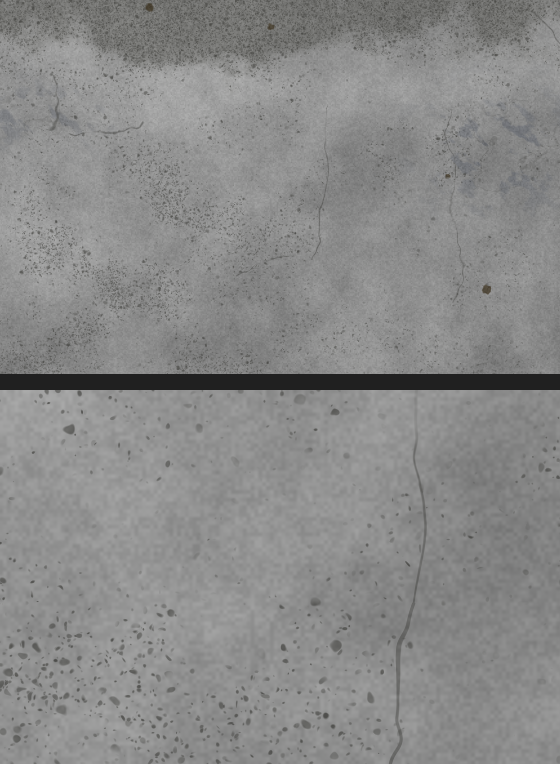
Top: the whole. Bottom: its middle third, enlarged.
This texture is drawn by a WebGL 1 fragment shader. Its source:

```glsl
precision highp float;
uniform vec2 u_resolution;

const vec3 CEMENT = vec3(0.592, 0.593, 0.592);
const vec3 GRIME = vec3(0.37, 0.37, 0.355);
const vec3 SPECK = vec3(0.25, 0.25, 0.235);
const vec3 BLUE_STAIN = vec3(0.40, 0.415, 0.445);
const vec3 CRACK = vec3(0.33, 0.33, 0.32);
const vec3 RUST = vec3(0.27, 0.235, 0.17);

float hash(vec2 p) {
  vec3 q = fract(p.xyx * vec3(0.1031, 0.1030, 0.0973));
  q += dot(q, q.yzx + 33.33);
  return fract((q.x + q.y) * q.z);
}

float noise(vec2 p) {
  vec2 i = floor(p), f = fract(p);
  f = f * f * (3.0 - 2.0 * f);
  float low = mix(hash(i), hash(i + vec2(1.0, 0.0)), f.x);
  float high = mix(hash(i + vec2(0.0, 1.0)), hash(i + 1.0), f.x);
  return mix(low, high, f.y);
}

float fbm(vec2 p) {
  float sum = 0.0, amp = 0.5;
  for (int i = 0; i < 5; i++) {
    sum += amp * noise(p);
    p = mat2(1.6, 1.2, -1.2, 1.6) * p + 11.7;
    amp *= 0.5;
  }
  return sum / 0.97;
}

vec2 wobble(vec2 p, float scale, float amount) {
  return (vec2(noise(p * scale), noise(p * scale + 47.3)) - 0.5) * amount;
}

mat2 turn(float a) {
  return mat2(cos(a), sin(a), -sin(a), cos(a));
}

float blob(vec2 p, vec2 center, vec2 size) {
  vec2 d = (p - center) / size;
  return exp(-dot(d, d));
}

float disc(vec2 p, vec2 center, float radius, float px) {
  return 1.0 - smoothstep(-px, px, length(p - center) - radius);
}

// One randomly placed dot per grid cell, kept with the given probability
float specks(vec2 p, float scale, float density, float px) {
  vec2 q = p * scale, id = floor(q);
  float size = hash(id + 5.1 + scale);
  vec2 center = mix(vec2(0.33), vec2(0.67), vec2(hash(id + scale), hash(id + 91.7)));
  float soft = max(px * scale, 0.08);
  float dotMask = disc(fract(q), center, mix(0.13, 0.33, size * size), soft);
  float kept = smoothstep(0.0, 0.08, density - hash(id + 31.0 + scale));
  return dotMask * kept * mix(0.45, 1.0, hash(id + 63.0));
}

// Ragged line that thins out along its length
float crack(vec2 p, vec2 a, vec2 b, float width, float px) {
  vec2 ab = b - a;
  float t = clamp(dot(p - a, ab) / dot(ab, ab), 0.0, 1.0);
  float w = width * mix(0.3, 1.5, noise(p * 28.0));
  float line = 1.0 - smoothstep(w - px, w + px, length(p - a - ab * t));
  return line * smoothstep(0.2, 0.65, noise(p * 17.0 + 3.0) + 0.15);
}

void main() {
  float px = 1.0 / u_resolution.y;
  vec2 p = gl_FragCoord.xy * px;
  float cloud = fbm(p * 3.2 + 4.0), mottle = fbm(p * 13.0 + 20.0);

  // Broad light and dark areas of the cement
  float tone = 0.20 * (cloud - 0.5) + 0.11 * (mottle - 0.5);
  tone += 0.045 * blob(p, vec2(0.55, 0.72), vec2(0.25, 0.1));
  tone += 0.04 * blob(p, vec2(0.84, 0.58), vec2(0.06, 0.1));
  tone += 0.03 * blob(p, vec2(1.0, 0.73), vec2(0.4, 0.07));
  tone -= 0.07 * blob(p, vec2(1.37, 0.6), vec2(0.25, 0.16));
  tone -= 0.055 * blob(p, vec2(0.98, 0.52), vec2(0.13, 0.1));
  tone -= 0.05 * blob(p, vec2(0.05, 0.68), vec2(0.22, 0.12));
  tone -= 0.045 * (1.0 - smoothstep(0.0, 0.3, p.y));
  vec3 color = CEMENT + tone;

  // Ragged grime hanging from the top edge
  float band = smoothstep(0.76, 1.0, p.y) * (1.0 - 0.4 * smoothstep(1.3, 1.5, p.x));
  band += 0.45 * blob(p, vec2(0.33, 0.87), vec2(0.12, 0.08));
  band += 0.45 * blob(p, vec2(0.67, 0.9), vec2(0.17, 0.08));
  band -= 0.35 * blob(p, vec2(0.19, 0.91), vec2(0.06, 0.1));
  float grime = smoothstep(0.2, 1.0, band + 1.3 * (mottle - 0.5) + 0.6 * (cloud - 0.5));
  color = mix(color, GRIME, 0.58 * grime);

  // Speck clusters, thickest in the grime and at the lower left
  float cluster = blob(p, vec2(0.27, 0.27), vec2(0.22, 0.17));
  cluster += 0.8 * blob(p, vec2(0.5, 0.45), vec2(0.25, 0.13));
  cluster += 0.8 * blob(p, vec2(0.3, 0.02), vec2(0.45, 0.13));
  cluster += 0.6 * blob(p, vec2(1.07, 0.6), vec2(0.12, 0.12));
  cluster += 0.7 * blob(p, vec2(0.76, 0.74), vec2(0.07, 0.05));
  float patches = smoothstep(0.38, 0.72, fbm(p * 9.0 + 70.0));
  float density = 0.045 + 0.08 * patches + 0.6 * cluster * patches;
  density += 0.55 * grime + 0.15 * smoothstep(0.7, 0.9, p.y) * patches;
  float dots = 0.0, scale = 68.0;
  vec2 rough = p + wobble(p, 130.0, 0.005);
  for (int i = 0; i < 4; i++) {
    dots = max(dots, specks(turn(0.4 + float(i)) * rough + 7.0, scale, density * 0.8, px));
    scale *= 1.42;
  }
  color = mix(color, SPECK, 0.72 * dots);

  // Bluish scuffs and hairlines
  float scuffArea = blob(p, vec2(1.34, 0.6), vec2(0.2, 0.15));
  scuffArea += 0.7 * blob(p, vec2(0.08, 0.69), vec2(0.2, 0.08));
  float scuff = smoothstep(0.54, 0.7, fbm(turn(0.6) * p * vec2(24.0, 38.0)));
  color = mix(color, BLUE_STAIN, 0.75 * scuff * min(scuffArea, 1.0));
  float vein = abs(fbm(p * 9.0 + 130.0) - 0.5);
  float hair = 1.0 - smoothstep(0.004, 0.012 + 4.0 * px, vein);
  color = mix(color, CRACK, 0.28 * hair * min(scuffArea, 1.0));

  // Long cracks
  vec2 bent = p + wobble(p, 11.0, 0.045) + wobble(p, 48.0, 0.012);
  float cracks = crack(bent, vec2(0.875, 0.7), vec2(0.865, 0.48), 0.0012, px);
  cracks = max(cracks, crack(bent, vec2(0.865, 0.48), vec2(0.82, 0.31), 0.0023, px));
  cracks = max(cracks, crack(bent, vec2(1.2, 0.7), vec2(1.23, 0.2), 0.0016, px));
  cracks = max(cracks, crack(bent, vec2(0.64, 0.255), vec2(0.76, 0.32), 0.002, px));
  cracks = max(cracks, crack(bent, vec2(0.15, 0.79), vec2(0.14, 0.65), 0.0024, px));
  cracks = max(cracks, crack(bent, vec2(0.17, 0.63), vec2(0.39, 0.66), 0.0022, px));
  cracks = max(cracks, crack(bent, vec2(1.4, 0.97), vec2(1.5, 0.89), 0.0016, px));
  color = mix(color, CRACK, 0.62 * cracks);

  // Isolated rusty spots
  float spots = disc(rough, vec2(1.302, 0.226), 0.0115, px);
  spots = max(spots, disc(rough, vec2(0.725, 0.928), 0.008, px));
  spots = max(spots, disc(rough, vec2(0.4, 0.98), 0.01, px));
  spots = max(spots, disc(rough, vec2(1.197, 0.53), 0.006, px));
  color = mix(color, RUST, 0.85 * spots);

  // Fine sandy grain
  color += 0.06 * (noise(p * 290.0) - 0.5) + 0.035 * (noise(p * 120.0) - 0.5);
  gl_FragColor = vec4(clamp(color, 0.0, 1.0), 1.0);
}
```
